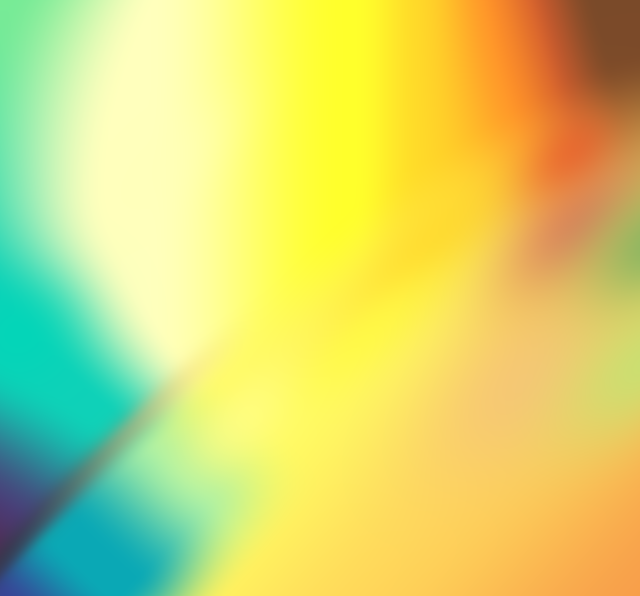
Reproduce this background procedurally as a WebGL 2 fragment shader.

```glsl
#version 300 es
precision highp float;
// Soft prismatic light leak: teal, cream, yellow and rust bands crossed by diagonal beams.
uniform vec2 u_resolution;
out vec4 fragColor;

// Blend in a soft ellipse stretched along the rising diagonal.
vec3 glow(vec3 base, vec3 tint, float strength, vec2 offset, vec2 radius) {
  vec2 local = vec2(offset.x + offset.y, offset.y - offset.x) * 0.7071 / radius;
  return mix(base, tint, strength * exp(-dot(local, local)));
}

// Upright bands above the diagonal, bending toward the lower left.
vec3 upperBands(vec2 uv) {
  float h = uv.y - 0.68;
  float left = uv.x - h * h * (h > 0.0 ? 1.0 : 2.2) * (1.0 - uv.x);
  float right = uv.x - 0.25 * (1.0 - uv.y) * smoothstep(0.6, 0.85, uv.x);
  vec3 c = mix(vec3(0.06, 0.82, 0.72), vec3(0.47, 0.92, 0.59), smoothstep(0.5, 1.0, uv.y));
  c = mix(c, vec3(1.0, 1.0, 0.74), smoothstep(-0.08, 0.17, left));
  c = mix(c, vec3(1.0, 1.0, 0.17), smoothstep(0.23, 0.54, uv.x));
  c = mix(c, vec3(1.0, 0.84, 0.16), smoothstep(0.55, 0.67, right));
  c = mix(c, vec3(1.0, 0.57, 0.16), smoothstep(0.65, 0.78, right));
  c = mix(c, vec3(0.82, 0.36, 0.18), smoothstep(0.75, 0.86, right));
  c = mix(c, vec3(0.48, 0.29, 0.16), smoothstep(0.82, 0.93, right));

  // Violet shadow in the lower corner.
  float corner = uv.y + 0.7 * uv.x;
  c = mix(c, vec3(0.29, 0.24, 0.47), 1.0 - smoothstep(0.14, 0.4, corner));
  return mix(c, vec3(0.33, 0.15, 0.28), 0.8 * (1.0 - smoothstep(0.05, 0.18, corner)));
}

// Slanted warm ramp below the diagonal, with a cool beam at its left end.
vec3 lowerBeams(vec2 uv) {
  float across = uv.x - 0.837 * uv.y + 0.016;
  float along = uv.x + uv.y;
  vec3 warm = mix(vec3(1.0, 0.98, 0.38), vec3(1.0, 0.84, 0.35), smoothstep(0.23, 0.63, across));
  warm = mix(warm, vec3(0.97, 0.62, 0.29), smoothstep(0.55, 1.05, across));
  vec3 cool = mix(vec3(0.22, 0.27, 0.59), vec3(0.04, 0.66, 0.71), smoothstep(0.0, 0.18, along));
  cool = mix(cool, vec3(0.66, 0.94, 0.65), smoothstep(0.24, 0.5, along));
  float beam = (1.0 - smoothstep(0.2, 0.38, across)) * (1.0 - smoothstep(0.45, 0.72, along));
  return mix(warm, cool, beam);
}

void main() {
  vec2 uv = gl_FragCoord.xy / u_resolution;

  // The dividing curve is crisp at lower left and diffuse at upper right.
  float divide = uv.x - 0.837 * uv.y - 0.4 * uv.x * uv.x + 0.036;
  float softness = 0.022 + 0.11 * uv.x;
  vec3 color = mix(upperBands(uv), lowerBeams(uv), smoothstep(-softness, softness, divide));

  // Dusty ridge along the crisp part of the curve.
  vec3 ridge = mix(vec3(0.18, 0.24, 0.3), vec3(0.95, 0.85, 0.54), smoothstep(0.0, 0.33, uv.x));
  float ridgeFade = 1.0 - smoothstep(0.2, 0.42, uv.x);
  color = mix(color, ridge, 0.65 * ridgeFade * exp(-pow(abs(divide + 0.01) / 0.028, 2.0)));

  // Cool and pale blooms on the left.
  color = glow(color, vec3(0.0, 0.84, 0.72), 0.75, uv - vec2(0.03, 0.44), vec2(0.1, 0.09));
  color = glow(color, vec3(1.0, 1.0, 0.72), 0.45, uv - vec2(0.27, 0.73), vec2(0.13, 0.06));
  color = glow(color, vec3(1.0, 1.0, 0.55), 0.7, uv - vec2(0.39, 0.3), vec2(0.12, 0.06));

  // Amber tongue and the yellow beam below it.
  color = glow(color, vec3(1.0, 0.83, 0.14), 0.75, uv - vec2(0.67, 0.58), vec2(0.2, 0.065));
  color = glow(color, vec3(1.0, 1.0, 0.25), 0.6, uv - vec2(0.58, 0.44), vec2(0.15, 0.05));

  // Peach, salmon, red and green light on the right.
  color = glow(color, vec3(0.96, 0.76, 0.48), 0.8, uv - vec2(0.82, 0.36), vec2(0.21, 0.12));
  color = glow(color, vec3(0.86, 0.47, 0.36), 0.85, uv - vec2(0.9, 0.625), vec2(0.16, 0.08));
  color = glow(color, vec3(0.91, 0.32, 0.15), 0.65, uv - vec2(0.89, 0.74), vec2(0.1, 0.06));
  color = glow(color, vec3(0.5, 0.7, 0.38), 0.9, uv - vec2(1.03, 0.59), vec2(0.13, 0.09));
  color = glow(color, vec3(0.78, 0.88, 0.45), 0.9, uv - vec2(1.01, 0.39), vec2(0.16, 0.085));

  fragColor = vec4(color, 1.0);
}
```
